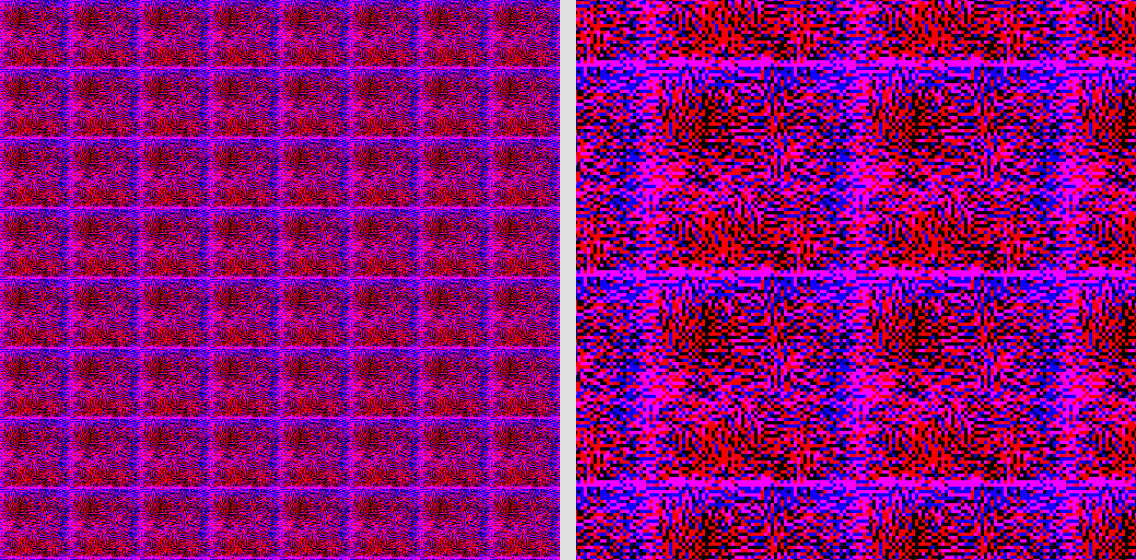
Left: the whole. Right: its middle third, enlarged.
A three.js fragment shader for this pattern:

```glsl
// Eight by eight identical tiles of red and blue dithered grain with magenta seams.
#define REPEATS 8.0
#define CELLS 64.0
#define RED_BASE 0.53
#define BLUE_BASE 0.44
#define GRAIN 0.78
#define CLUMPS 0.32
#define ROW_SHARE 0.62
#define HALF_TONE 0.03
#define DARK vec2(0.03, 0.01)
#define LIGHT vec2(0.97, 0.98)

varying vec2 vUv;

float hash(vec2 p, float salt) {
  vec3 q = fract(vec3(p.xyx + salt * 17.3) * vec3(0.1031, 0.1030, 0.0973));
  q += dot(q, q.yzx + 33.33);
  return fract((q.x + q.y) * q.z);
}

float cellHash(vec2 cell, float salt) {
  return hash(mod(cell, CELLS), salt) - 0.5;
}

// Value noise that wraps at the tile border.
float wrapNoise(vec2 p, float count, float salt) {
  vec2 i = floor(p * count);
  vec2 f = fract(p * count);
  f = f * f * (3.0 - 2.0 * f);
  float a = hash(mod(i, count), salt);
  float b = hash(mod(i + vec2(1.0, 0.0), count), salt);
  float c = hash(mod(i + vec2(0.0, 1.0), count), salt);
  float d = hash(mod(i + 1.0, count), salt);
  return mix(mix(a, b, f.x), mix(c, d, f.x), f.y);
}

// Short strokes: cells agree along the stroke and differ across it.
float strokeGrain(vec2 cell, vec2 along, float salt) {
  vec2 across = along.yx;
  float same = cellHash(cell + along, salt) + cellHash(cell - along, salt);
  float other = cellHash(cell + across, salt) + cellHash(cell - across, salt);
  return GRAIN * (cellHash(cell, salt) + 0.2 * same - 0.5 * other);
}

// Soft spot, wrapped around the tile; a large size makes a band.
float blob(vec2 p, vec2 centre, vec2 size) {
  vec2 d = (fract(p - centre + 0.5) - 0.5) / size;
  return exp(-dot(d, d));
}

// Uneven cover at three scales, centred on zero.
float clumps(vec2 p, float salt) {
  float sum = wrapNoise(p, 8.0, salt) + wrapNoise(p, 16.0, salt + 1.0) + wrapNoise(p, 32.0, salt + 2.0);
  return CLUMPS * (0.5 * sum - 0.75);
}

// Share of lit cells, x for red and y for blue.
vec2 density(vec2 p) {
  vec2 d = vec2(RED_BASE, BLUE_BASE);
  d += vec2(0.20, 0.28) * blob(p, vec2(0.02, 0.5), vec2(0.05, 9.0));
  d += vec2(-0.20, 0.18) * blob(p, vec2(0.93, 0.65), vec2(0.07, 0.6));
  d += vec2(-0.14, 0.26) * blob(p, vec2(0.5, 0.97), vec2(9.0, 0.06));
  d += vec2(-0.05, -0.38) * blob(p, vec2(0.27, 0.73), vec2(0.20, 0.14));
  d += vec2(0.06, -0.27) * blob(p, vec2(0.45, 0.18), vec2(0.38, 0.12));
  d += vec2(0.16, 0.20) * blob(p, vec2(0.06, 0.43), vec2(0.14, 0.12));
  d += vec2(0.08, 0.10) * blob(p, vec2(0.55, 0.46), vec2(0.25, 0.09));
  d -= 0.7 * blob(p, vec2(0.65, 0.11), vec2(0.03, 0.04));
  return d + vec2(clumps(p, 1.0), clumps(p, 21.0));
}

vec3 cellColour(vec2 cell) {
  cell = mod(cell, CELLS);
  vec2 p = (cell + 0.5) / CELLS;
  vec2 lit = density(p);

  // Broken magenta line two cells high, open at the vertical seam.
  float line = step(0.5, cell.y) * step(cell.y, 2.5) * step(0.07, p.x);
  lit += vec2(0.38, 0.48) * line;

  // Strokes mostly lie in rows, with patches of upright ones.
  float isRow = step(wrapNoise(p, 8.0, 41.0), ROW_SHARE);
  vec2 along = vec2(isRow, 1.0 - isRow);
  float redGrain = strokeGrain(cell, along, 5.0);
  float blueGrain = strokeGrain(cell, along, 9.0) - 0.1 * redGrain;

  // A checker weave strengthens the dark patch.
  float checker = mod(cell.x + cell.y, 2.0) - 0.5;
  redGrain += 0.25 * checker * blob(p, vec2(0.25, 0.72), vec2(0.17, 0.12));

  float red = step(0.5 + redGrain, lit.x);
  float t = 0.5 + blueGrain;
  float blue = 0.5 * (step(t, lit.y - HALF_TONE) + step(t, lit.y + HALF_TONE));
  vec2 tone = mix(DARK, LIGHT, vec2(red, blue));
  return vec3(max(tone.x, 0.07 * blue), 0.0, tone.y);
}

void main() {
  // Blend the four cells around the nearest corner over one sample width.
  vec2 grid = vUv * REPEATS * CELLS;
  vec2 corner = floor(grid + 0.5);
  vec2 width = max(fwidth(grid), vec2(0.0001));
  vec2 blend = clamp((grid - corner) / width + 0.5, 0.0, 1.0);
  vec3 below = mix(cellColour(corner - 1.0), cellColour(corner - vec2(0.0, 1.0)), blend.x);
  vec3 above = mix(cellColour(corner - vec2(1.0, 0.0)), cellColour(corner), blend.x);
  gl_FragColor = vec4(mix(below, above, blend.y), 1.0);
}
```
